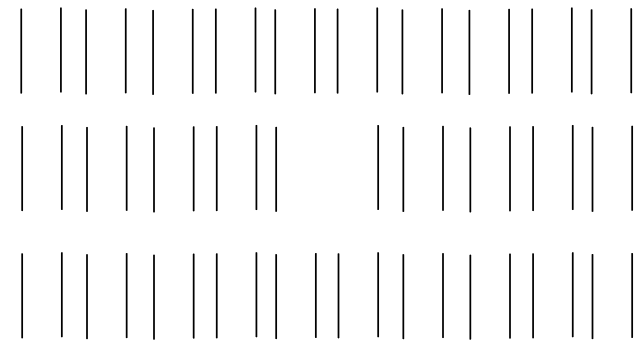
Write a WebGL 2 fragment shader that draws this pattern.

```glsl
#version 300 es
precision highp float;
// Three rows of thin upright black strokes in loose pairs on white, with one gap in the middle row.

#define CANVAS_HEIGHT 432.0   // units down the canvas; all lengths below use them
#define ROWS 3
#define REPEATS 2             // groups of five pairs across
#define PAIRS 5
#define GROUP_PERIOD 379.6
#define FIRST_X 25.5
#define PAIR_GAP 47.6         // distance between the strokes of a pair
#define PAIR_RISE 1.3         // the right stroke sits this much higher
#define HALF_LENGTH 50.0
#define STROKE_RADIUS 1.05
#define GAP_STROKE 9          // first of two strokes left out of the middle row

uniform vec2 u_resolution;
out vec4 fragColor;

const vec3 PAPER = vec3(1.0);
const vec3 INK = vec3(0.0);

// Left stroke of each pair: x within the group, drop below the row centre
const vec2 PAIR_OFFSET[PAIRS] = vec2[PAIRS](
  vec2(0.0, 0.0), vec2(77.8, 1.0), vec2(158.2, 1.6), vec2(233.5, 0.0), vec2(304.8, 0.9));

// Row origin: sideways shift, centre measured from the top
const vec2 ROW_ORIGIN[ROWS] = vec2[ROWS](
  vec2(0.0, 61.3), vec2(1.1, 202.3), vec2(1.1, 355.0));

// Distance to an upright stroke with round ends
float strokeDistance(vec2 p, vec2 center) {
  vec2 q = abs(p - center);
  return length(vec2(q.x, max(q.y - HALF_LENGTH, 0.0))) - STROKE_RADIUS;
}

// Distance to the nearest stroke of one row
float rowDistance(vec2 p, int row) {
  float nearest = 1e4;
  for (int i = 0; i < REPEATS * PAIRS * 2; i++) {
    bool missing = row == 1 && (i == GAP_STROKE || i == GAP_STROKE + 1);
    if (missing) continue;
    int pair = i / 2;
    float side = float(i % 2);
    vec2 center = ROW_ORIGIN[row] + PAIR_OFFSET[pair % PAIRS];
    center.x += FIRST_X + GROUP_PERIOD * float(pair / PAIRS) + PAIR_GAP * side;
    center.y -= PAIR_RISE * side;
    nearest = min(nearest, strokeDistance(p, center));
  }
  return nearest;
}

void main() {
  float pixel = CANVAS_HEIGHT / u_resolution.y;
  vec2 p = gl_FragCoord.xy * pixel;
  p.y = CANVAS_HEIGHT - p.y;  // measure down from the top

  float d = 1e4;
  for (int row = 0; row < ROWS; row++) {
    d = min(d, rowDistance(p, row));
  }

  // Edge coverage over one pixel
  float coverage = clamp(0.5 - d / pixel, 0.0, 1.0);
  fragColor = vec4(mix(PAPER, INK, coverage), 1.0);
}
```
